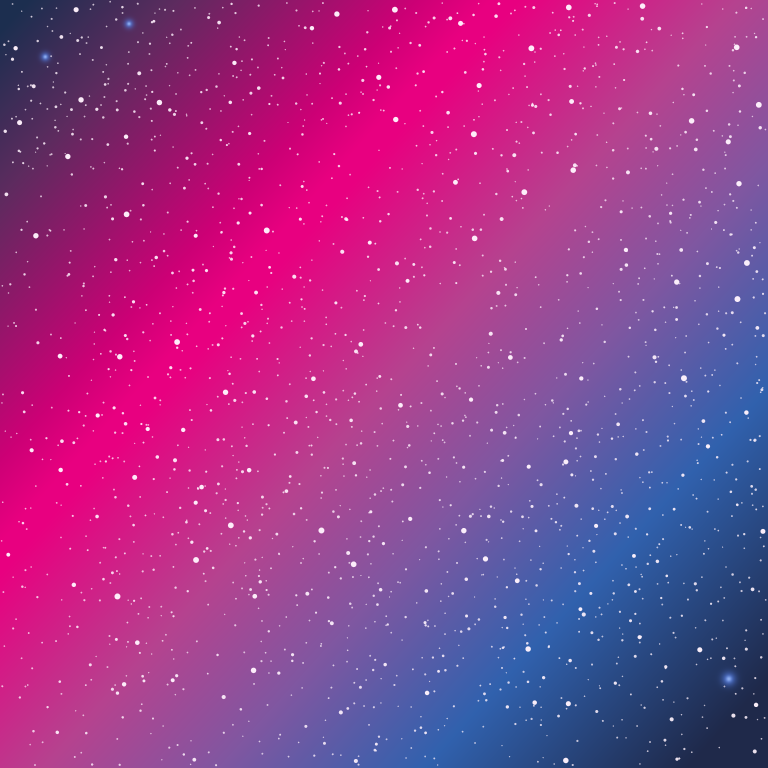
Reproduce this background procedurally as a WebGL 1 fragment shader.

```glsl
precision highp float;
// A starry night sky: a diagonal gradient from navy through hot pink and violet
// to blue and back to navy, scattered with layers of small white stars placed
// by jittered grids, plus three soft blue glowing stars near the corners.

uniform vec2 u_resolution;

float hash(vec2 p) {
  return fract(sin(dot(p, vec2(127.1, 311.7))) * 43758.5453);
}

// Smooth value noise
float noise(vec2 p) {
  vec2 cell = floor(p);
  vec2 f = fract(p);
  f = f * f * (3.0 - 2.0 * f);
  float low = mix(hash(cell), hash(cell + vec2(1.0, 0.0)), f.x);
  float high = mix(hash(cell + vec2(0.0, 1.0)), hash(cell + 1.0), f.x);
  return mix(low, high, f.y);
}

// Linear blend towards the next gradient stop
vec3 blendStop(vec3 color, vec3 next, float from, float to, float s) {
  return mix(color, next, clamp((s - from) / (to - from), 0.0, 1.0));
}

// Diagonal gradient, s runs from 0 at the upper left to 2 at the lower right
vec3 skyGradient(vec2 uv) {
  float s = 1.05 * uv.x + 0.95 * (1.0 - uv.y);
  vec3 color = vec3(0.11, 0.18, 0.31);
  color = blendStop(color, vec3(0.36, 0.17, 0.37), 0.04, 0.24, s);
  color = blendStop(color, vec3(0.80, 0.00, 0.46), 0.24, 0.57, s);
  color = blendStop(color, vec3(0.91, 0.00, 0.50), 0.57, 0.67, s);
  color = blendStop(color, vec3(0.71, 0.26, 0.56), 0.71, 1.01, s);
  color = blendStop(color, vec3(0.50, 0.34, 0.63), 1.01, 1.25, s);
  color = blendStop(color, vec3(0.19, 0.38, 0.68), 1.25, 1.53, s);
  return blendStop(color, vec3(0.12, 0.16, 0.29), 1.53, 1.89, s);
}

// One star layer: at most one star in each grid cell, thinned into clusters
float starLayer(vec2 uv, float cells, float radius, float seed, float pixel) {
  vec2 cell = floor(uv * cells);
  vec2 key = cell + seed * 17.3;
  float margin = radius * cells + 0.04;
  vec2 jitter = vec2(hash(key + 3.1), hash(key + 7.7));
  vec2 center = (cell + mix(vec2(margin), vec2(1.0 - margin), jitter)) / cells;
  float density = 0.2 + 0.45 * noise(cell / cells * 7.0 + 4.0);
  float present = step(hash(key + 11.9), density);
  float size = radius * mix(0.7, 1.1, hash(key + 19.3));
  return present * clamp((size - distance(uv, center)) / pixel + 0.5, 0.0, 1.0);
}

// Soft blue star with a pale core
vec3 addGlow(vec3 color, vec2 uv, vec2 center, float radius) {
  float d = distance(uv, center) / radius;
  color = mix(color, vec3(0.32, 0.47, 0.85), 0.9 * exp(-1.8 * d * d));
  return mix(color, vec3(0.62, 0.74, 0.97), 0.8 * exp(-12.0 * d * d));
}

void main() {
  vec2 uv = gl_FragCoord.xy / u_resolution;
  float pixel = 1.0 / min(u_resolution.x, u_resolution.y);
  vec3 color = skyGradient(uv);

  // Glowing stars
  color = addGlow(color, uv, vec2(0.059, 0.926), 0.008);
  color = addGlow(color, uv, vec2(0.168, 0.969), 0.008);
  color = addGlow(color, uv, vec2(0.949, 0.116), 0.012);

  // Star layers, from few large to many tiny
  for (int i = 0; i < 6; i++) {
    float layer = float(i);
    float radius = 0.0035 / (1.0 + 0.45 * layer);
    float star = starLayer(uv, 14.0 + 5.0 * layer, radius, layer + 1.0, pixel);
    color = mix(color, vec3(1.0, 0.95, 0.99), star * (0.97 - 0.06 * layer));
  }

  gl_FragColor = vec4(color, 1.0);
}
```
